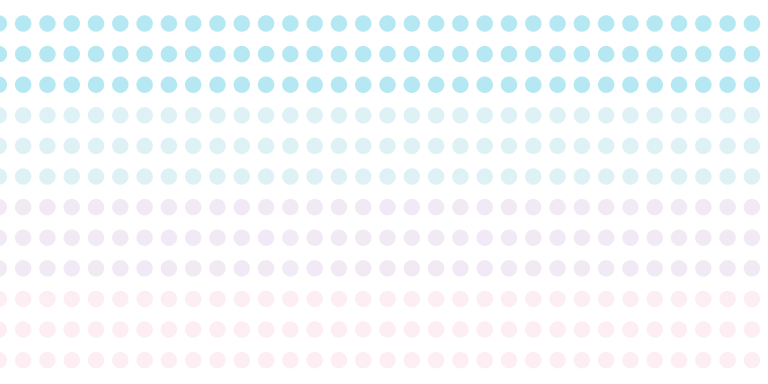
Write a Shadertoy shader that draws this pattern.

```glsl
// Rows of pastel dots on white, in four colour bands of three rows each.
// A regular grid is folded to one cell; a circle distance draws the dot,
// and the row index picks its colour. Lengths are in canvas heights.

#define COLUMN_STEP 0.06326
#define ROW_STEP 0.0797
#define FIRST_DOT vec2(-0.003, 0.0612)
#define DOT_RADIUS 0.0214
#define ROW_COUNT 12.0
#define ROWS_PER_BAND 3.0
#define TINT_VARIATION 0.014
#define PAPER vec3(1.0)
#define SKY vec3(0.71, 0.91, 0.95)
#define MIST vec3(0.87, 0.95, 0.96)
#define LILAC vec3(0.945, 0.918, 0.96)
#define BLUSH vec3(0.993, 0.932, 0.955)

float hash(vec2 cell) {
    return fract(sin(dot(cell, vec2(127.1, 311.7))) * 43758.5);
}

// Bands run from the top down; only the lilac dots vary in blue.
vec3 dotColour(vec2 cell) {
    float band = floor(cell.y / ROWS_PER_BAND);
    if (band < 1.0) return SKY;
    if (band < 2.0) return MIST;
    if (band < 3.0) return LILAC + vec3(0.0, 0.0, TINT_VARIATION * (hash(cell) - 0.5));
    return BLUSH;
}

void mainImage(out vec4 fragColor, in vec2 fragCoord) {
    float pixel = 1.0 / iResolution.y;
    vec2 position = fragCoord * pixel;
    position.y = 1.0 - position.y;

    // Nearest grid cell, held to the existing rows so none peek in at the edges
    vec2 gridStep = vec2(COLUMN_STEP, ROW_STEP);
    vec2 cell = floor((position - FIRST_DOT) / gridStep + 0.5);
    cell.y = clamp(cell.y, 0.0, ROW_COUNT - 1.0);

    // Antialiased disc
    vec2 centre = FIRST_DOT + cell * gridStep;
    float edge = length(position - centre) - DOT_RADIUS;
    float coverage = clamp(0.5 - edge / pixel, 0.0, 1.0);

    fragColor = vec4(mix(PAPER, dotColour(cell), coverage), 1.0);
}
```
